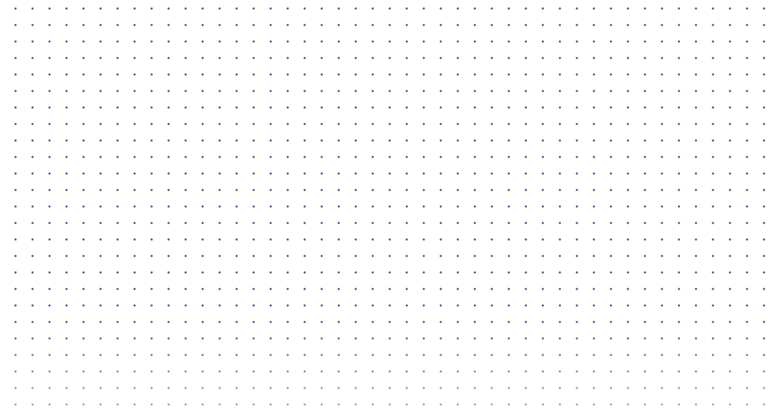
Reproduce this pattern procedurally as a Shadertoy shader.

```glsl
// A sparse sheet of tiny navy dots on white, 45 across and 25 down.
// The plane is folded into one cell around each dot, whose disc is drawn
// from a distance function; the lowest rows fade slightly.

// Signed distance to the nearest dot; lengths are fractions of canvas width.
float dotGrid(vec2 p, vec2 firstDot, vec2 pitch, float radius) {
    vec2 cell = (fract((p - firstDot) / pitch + 0.5) - 0.5) * pitch;
    return length(cell) - radius;
}

void mainImage(out vec4 fragColor, in vec2 fragCoord) {
    float pixel = 1.0 / iResolution.x;
    vec2 p = fragCoord * pixel;
    float top = iResolution.y * pixel;

    // Rows are counted from the top edge
    float d = dotGrid(vec2(p.x, top - p.y), vec2(0.0202, 0.0111),
                      vec2(0.02215, 0.02148), 0.0012);
    float ink = smoothstep(pixel, -pixel, d);

    // Paler dots toward the bottom edge
    ink *= mix(0.55, 1.0, smoothstep(0.0, 0.13, p.y));

    vec3 paper = vec3(1.0);
    vec3 navy = vec3(0.13, 0.23, 0.64);
    fragColor = vec4(mix(paper, navy, ink), 1.0);
}
```
